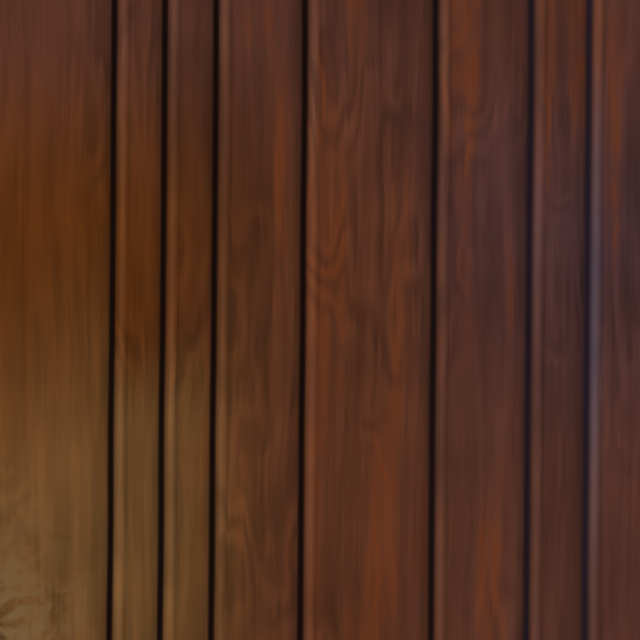
A Shadertoy shader for this texture:

```glsl
#define GROOVE_COUNT 7
#define GROOVE_HALF_WIDTH 0.0042
#define BEVEL_OFFSET 0.0135
#define BEVEL_WIDTH 0.0065
#define LEAN 0.008
#define GRAIN_STRENGTH 0.22
#define FIGURE_STRENGTH 0.16
#define MOTTLE_STRENGTH 0.20

// Groove centres at mid height, as fractions of the width
const float GROOVES[GROOVE_COUNT] = float[GROOVE_COUNT](
    0.175, 0.254, 0.334, 0.473, 0.677, 0.826, 0.917);

const vec3 AMBER  = vec3(0.345, 0.180, 0.065);
const vec3 RUSSET = vec3(0.330, 0.185, 0.120);
const vec3 PLUM   = vec3(0.295, 0.190, 0.200);
const vec3 GOLDEN = vec3(0.405, 0.275, 0.150);
const vec3 EMBER  = vec3(0.430, 0.205, 0.095);
const vec3 SHEEN  = vec3(0.290, 0.270, 0.350);
const vec3 SHADOW = vec3(0.075, 0.040, 0.035);

float hash(vec2 p) {
    vec3 q = fract(vec3(p.xyx) * 0.1031);
    q += dot(q, q.yzx + 33.33);
    return fract((q.x + q.y) * q.z);
}

float noise(vec2 p) {
    vec2 i = floor(p), f = fract(p);
    f = f * f * (3.0 - 2.0 * f);
    return mix(mix(hash(i), hash(i + vec2(1, 0)), f.x),
               mix(hash(i + vec2(0, 1)), hash(i + vec2(1, 1)), f.x), f.y);
}

float fbm(vec2 p) {
    float sum = 0.0, amp = 0.5;
    for (int i = 0; i < 4; i++) {
        sum += amp * noise(p);
        p = p * 2.03 + 17.3;
        amp *= 0.5;
    }
    return sum / 0.9375;
}

// Broad stain: amber to plum across, paler and golden at the lower left
vec3 stainColor(vec2 p, float plank) {
    float drift = p.x + 0.12 * (fbm(p * 4.0 + plank) - 0.5);
    vec3 col = mix(AMBER, RUSSET, smoothstep(0.15, 0.50, drift));
    col = mix(col, PLUM, smoothstep(0.50, 0.95, drift));
    col = mix(col, mix(RUSSET, PLUM, 0.35), 0.9 * smoothstep(0.62, 0.98, p.y));

    float edge = 0.43 + 0.10 * (fbm(vec2(p.x * 9.0, plank * 5.0)) - 0.5);
    float softness = plank < 0.5 || plank > 2.5 ? 0.26 : 0.09;
    float lit = smoothstep(edge + softness, edge - softness, p.y);
    col = mix(col, GOLDEN, lit * smoothstep(0.55, 0.22, p.x));
    return mix(col, RUSSET * 1.04, 0.6 * lit * smoothstep(0.3, 0.5, p.x));
}

void mainImage(out vec4 fragColor, in vec2 fragCoord) {
    vec2 uv = fragCoord / iResolution.xy;
    float pixel = 1.0 / iResolution.x;
    vec2 p = vec2(uv.x - LEAN * (uv.y - 0.5), uv.y);
    p.x += 0.0012 * (noise(vec2(p.x * 5.0, p.y * 6.0)) - 0.5);

    // Locate the plank and the nearest groove
    float plank = 0.0, offset = 1.0;
    for (int i = 0; i < GROOVE_COUNT; i++) {
        float d = p.x - GROOVES[i];
        plank += step(0.0, d);
        if (abs(d) < abs(offset)) offset = d;
    }
    vec2 seed = vec2(plank * 7.31, plank * 3.17);
    vec3 col = stainColor(p, plank);

    // Fine vertical grain and wider streaks
    vec2 warped = p + vec2(0.018 * (fbm(p * vec2(7.0, 3.0) + seed) - 0.5), 0.0);
    float fine = fbm(warped * vec2(150.0, 7.0) + seed);
    float streak = fbm(warped * vec2(32.0, 2.2) + seed);
    float mottle = fbm(p * vec2(11.0, 8.0) + seed);
    col *= 1.0 + GRAIN_STRENGTH * (fine - 0.5) + MOTTLE_STRENGTH * (mottle - 0.5);
    col *= 1.0 + 0.30 * (streak - 0.5);

    // Curved figure from contours of a stretched field
    float field = fbm(p * vec2(7.0, 1.9) + seed + 4.0);
    float rings = 0.5 + 0.5 * sin(75.0 * field + 3.0 * fine);
    float patches = smoothstep(0.48, 0.72, fbm(p * vec2(8.0, 4.0) + seed + 9.0));
    col *= 1.0 + FIGURE_STRENGTH * patches * (rings - 0.55);
    float glow = smoothstep(0.50, 0.75, streak) * (0.4 + 0.6 * rings);
    col = mix(col, EMBER, 0.55 * glow * smoothstep(0.20, 0.45, p.x));

    // Pale burl in the lower left corner
    float corner = smoothstep(0.30, 0.0, length(p * vec2(1.5, 1.0)));
    float burl = fbm(p * vec2(45.0, 60.0) + 3.0 * fbm(p * 20.0));
    col = mix(col, vec3(0.46, 0.36, 0.23), corner * smoothstep(0.3, 0.75, burl));

    // Cool reflection along the right side
    float cool = exp(-pow((p.x - 0.928) / 0.011, 2.0))
               * exp(-pow((p.y - 0.48) / 0.32, 2.0));
    col = mix(col, SHEEN, 0.6 * cool);

    // Rounded plank edges: shade, bright bevel, then a faint quirk line
    float shade = exp(-abs(offset) / (offset < 0.0 ? 0.010 : 0.006));
    col *= 1.0 - 0.42 * shade;
    float bevel = exp(-pow((offset - BEVEL_OFFSET) / BEVEL_WIDTH, 2.0));
    col += bevel * vec3(0.070, 0.055, 0.045) * (0.6 + 0.8 * mottle);
    float quirk = exp(-pow((offset - 0.024) / 0.003, 2.0));
    col *= 1.0 - 0.10 * quirk;

    // Dark grooves, softer and bluer towards the right
    float blur = max(1.5 * pixel, mix(0.0025, 0.0045, p.x));
    float groove = 1.0 - smoothstep(GROOVE_HALF_WIDTH - blur,
                                    GROOVE_HALF_WIDTH + blur, abs(offset));
    vec3 grooveColor = mix(SHADOW, vec3(0.13, 0.10, 0.14), smoothstep(0.55, 0.95, p.x));
    col = mix(col, grooveColor, 0.95 * groove);

    fragColor = vec4(clamp(col, 0.0, 1.0), 1.0);
}
```
